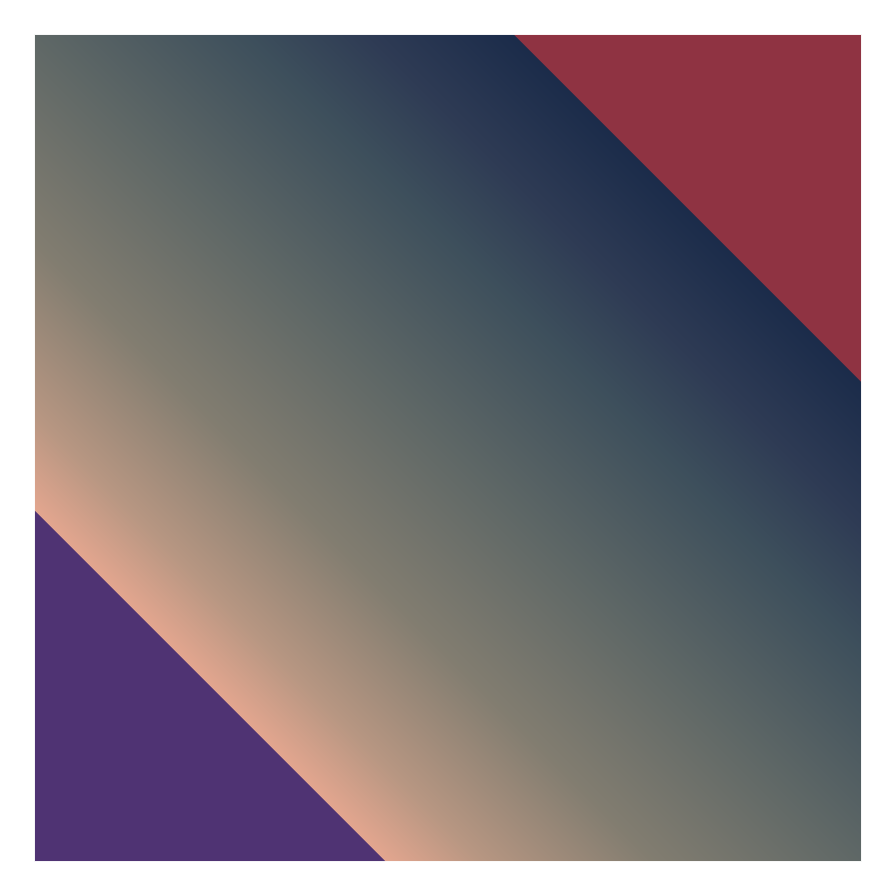
Write a WebGL 1 fragment shader that draws this background.

```glsl
precision mediump float;
// A white-framed square crossed by a diagonal dusk gradient, salmon to navy,
// with a flat purple corner at lower left and a flat red one at upper right.
// The diagonal coordinate x + y drives both the gradient and the corner edges.
uniform vec2 u_resolution;

// Blends to the next gradient stop between positions a and b.
vec3 stopTo(vec3 color, vec3 next, float a, float b, float t) {
  return mix(color, next, clamp((t - a) / (b - a), 0.0, 1.0));
}

vec3 duskGradient(float t) {
  vec3 color = vec3(0.89, 0.65, 0.56);
  color = stopTo(color, vec3(0.72, 0.59, 0.51), 0.0, 0.10, t);
  color = stopTo(color, vec3(0.51, 0.49, 0.44), 0.10, 0.28, t);
  color = stopTo(color, vec3(0.37, 0.405, 0.40), 0.28, 0.50, t);
  color = stopTo(color, vec3(0.24, 0.31, 0.36), 0.50, 0.72, t);
  color = stopTo(color, vec3(0.18, 0.23, 0.33), 0.72, 0.85, t);
  return stopTo(color, vec3(0.105, 0.17, 0.29), 0.85, 1.0, t);
}

// Coverage of the region where the signed distance is negative.
float fill(float dist, float pixel) {
  return clamp(0.5 - dist / pixel, 0.0, 1.0);
}

void main() {
  vec2 p = gl_FragCoord.xy / u_resolution;
  float pixel = 1.0 / min(u_resolution.x, u_resolution.y);
  float diagonal = p.x + p.y;

  // Gradient band between the two corners
  vec3 color = duskGradient((diagonal - 0.469) / 1.066);

  // Flat corner triangles
  color = mix(color, vec3(0.31, 0.20, 0.45), fill((diagonal - 0.469) * 0.7071, pixel));
  color = mix(color, vec3(0.56, 0.20, 0.26), fill((1.535 - diagonal) * 0.7071, pixel));

  // White frame
  vec2 fromCenter = abs(p - 0.5) - 0.461;
  float square = fill(max(fromCenter.x, fromCenter.y), pixel);
  gl_FragColor = vec4(mix(vec3(1.0), color, square), 1.0);
}
```
